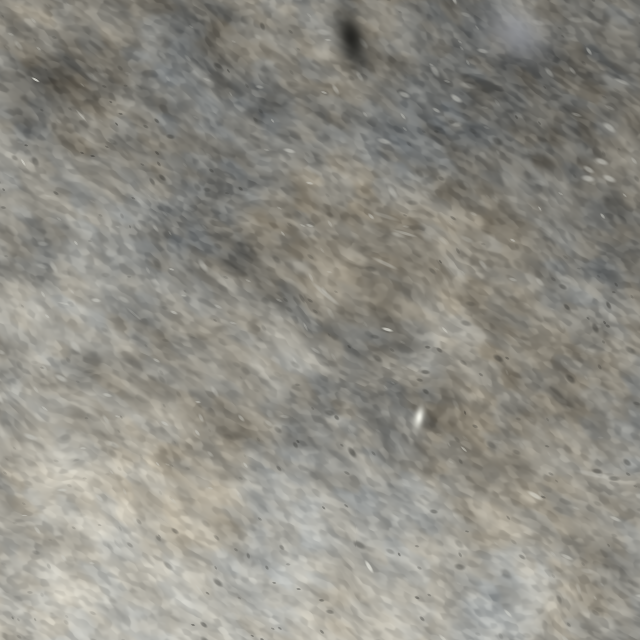
Write a three.js fragment shader that draws this texture.

```glsl
varying vec2 vUv;

const vec3 STONE_TINT = vec3(1.015, 1.0, 0.945);
const vec3 WARM_SHIFT = vec3(0.035, 0.006, -0.035);
const vec3 PALE_MINERAL = vec3(0.80, 0.80, 0.77);
const vec3 BLUE_MINERAL = vec3(0.58, 0.59, 0.61);
const vec3 GLINT = vec3(0.95, 0.95, 0.91);
const vec3 PIT = vec3(0.13, 0.13, 0.12);

float hash(vec2 p) {
  return fract(sin(dot(p, vec2(127.1, 311.7))) * 43758.545);
}

vec2 hash2(vec2 p) {
  return vec2(hash(p), hash(p + 19.7));
}

vec2 rotate(vec2 p, float angle) {
  float c = cos(angle), s = sin(angle);
  return vec2(c * p.x - s * p.y, s * p.x + c * p.y);
}

// Cellular noise: random cell values blended by distance, centred on zero
float softCells(vec2 p, float seed) {
  vec2 cell = floor(p);
  float sum = 0.0, total = 0.0;
  for (int j = -1; j <= 1; j++) {
    for (int i = -1; i <= 1; i++) {
      vec2 id = cell + vec2(float(i), float(j));
      vec2 d = p - id - hash2(id + seed);
      float weight = exp(-5.0 * dot(d, d));
      sum += weight * hash(id + seed + 57.3);
      total += weight;
    }
  }
  return sum / max(total, 0.0001) - 0.5;
}

// Scattered slivers, one at most per cell, roughly along the x axis
float flecks(vec2 p, float share, float stretch, float seed) {
  vec2 cell = floor(p);
  float cover = 0.0;
  for (int j = -1; j <= 1; j++) {
    for (int i = -1; i <= 1; i++) {
      vec2 id = cell + vec2(float(i), float(j));
      float pick = hash(id + seed + 5.1);
      float size = mix(0.18, 0.55, pow(hash(id + seed + 8.6), 2.0));
      vec2 d = p - id - hash2(id + seed);
      d = rotate(d, 0.9 * (hash(id + seed + 3.4) - 0.5));
      float edge = length(d * vec2(1.0, stretch));
      float shape = 1.0 - smoothstep(size * 0.3, size, edge);
      cover = max(cover, shape * step(pick, share) * (0.4 + 0.6 * pick / share));
    }
  }
  return cover;
}

float smudge(vec2 p, vec2 centre, vec2 radius, float angle) {
  vec2 d = rotate(p - centre, angle) / radius;
  return exp(-dot(d, d));
}

// Broken chain of shadows from the upper left towards the lower right
float shadowTrail(vec2 p) {
  float shade = 0.0;
  for (int i = 0; i < 7; i++) {
    float t = float(i) / 6.0;
    vec2 jitter = hash2(vec2(float(i), 4.0)) - 0.5;
    vec2 centre = mix(vec2(0.14, 0.88), vec2(0.69, 0.37), t) + 0.06 * jitter;
    shade = max(shade, smudge(p, centre, vec2(0.085, 0.05), 0.7 + jitter.x));
  }
  return shade;
}

void main() {
  vec2 uv = vUv;
  vec2 grain = rotate(uv, 0.6);
  vec2 warp = vec2(softCells(uv * 9.0, 2.0), softCells(uv * 9.0, 31.0));
  vec2 bent = uv + 0.07 * warp;
  vec2 bentGrain = grain + 0.02 * warp;

  // Broad light and shadow
  float tone = 0.565 - 0.21 * (uv.y - 0.5) - 0.09 * (uv.x - 0.5);
  tone -= 0.11 * shadowTrail(bent);
  tone -= 0.10 * smudge(bent, vec2(0.82, 0.68), vec2(0.22, 0.10), 0.6);
  tone -= 0.08 * smudge(bent, vec2(0.80, 0.90), vec2(0.20, 0.08), 0.5);

  // Blotches, then streaks and fine grit along the grain
  tone += 0.16 * softCells(bentGrain * vec2(5.0, 8.0), 11.0);
  tone += 0.13 * softCells(bentGrain * vec2(13.0, 22.0), 23.0);
  tone += 0.13 * softCells(bentGrain * vec2(28.0, 70.0), 41.0);
  tone += 0.13 * softCells(bentGrain * vec2(80.0, 150.0), 67.0);

  float warmth = softCells(bent * 6.0, 83.0) + 0.7 * softCells(grain * vec2(30.0, 50.0), 97.0);
  vec3 color = tone * STONE_TINT + WARM_SHIFT * warmth;

  // Mineral slivers and small pits gather in patches
  float patches = smoothstep(-0.15, 0.25, softCells(uv * 5.0, 71.0));
  float pale = flecks(bentGrain * 34.0, 0.28, 2.6, 13.0);
  float longPale = flecks(grain * 13.0, 0.10, 7.0, 29.0);
  float pits = flecks(bentGrain * 42.0, 0.22, 2.0, 53.0);
  color = mix(color, PALE_MINERAL, 0.55 * pale * (0.25 + 0.75 * patches));
  color = mix(color, PALE_MINERAL, 0.45 * longPale);
  color = mix(color, PIT, 0.38 * pits * (1.0 - 0.6 * patches));
  color = mix(color, GLINT, 0.8 * flecks(grain * 22.0 + 7.0, 0.025, 3.5, 61.0));

  // Deep hole, bluish chip and one bright glint
  vec2 rough = uv + 0.018 * warp;
  color = mix(color, PIT, 0.95 * smudge(rough, vec2(0.546, 0.943), vec2(0.021, 0.042), -0.3));
  color = mix(color, BLUE_MINERAL, 0.8 * smudge(rough, vec2(0.81, 0.95), vec2(0.045, 0.035), 0.6));
  color = mix(color, GLINT, smudge(uv, vec2(0.655, 0.348), vec2(0.007, 0.016), 0.2));

  gl_FragColor = vec4(clamp(color, 0.0, 1.0), 1.0);
}
```
